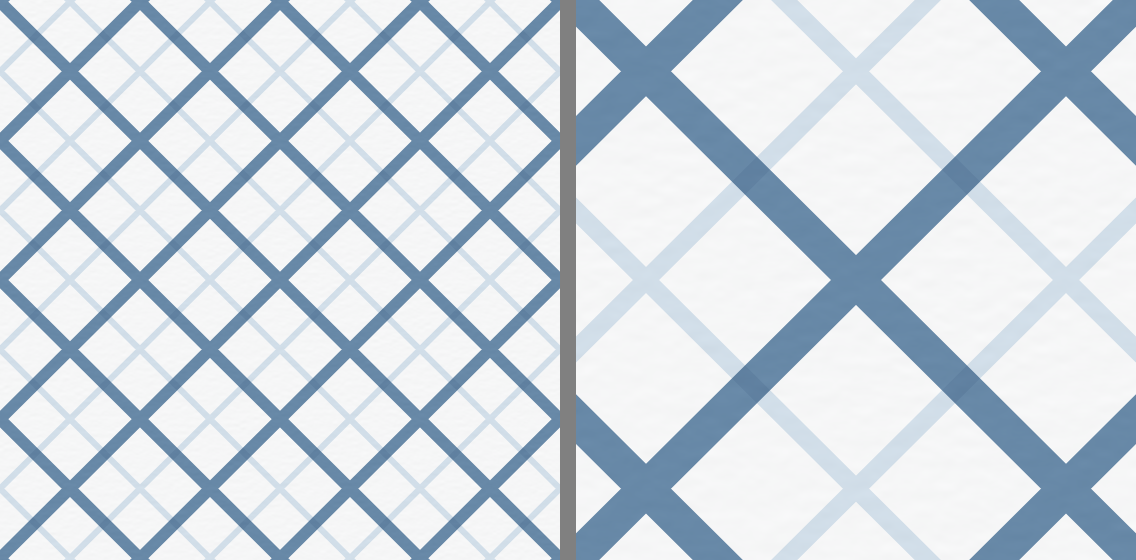
Left: the whole. Right: its middle third, enlarged.
A three.js fragment shader for this pattern:

```glsl
varying vec2 vUv;

float hash(vec2 p) {
  return fract(sin(dot(p, vec2(127.1, 311.7))) * 43758.5453);
}

float valueNoise(vec2 p) {
  vec2 cell = floor(p);
  vec2 f = fract(p);
  f = f * f * (3.0 - 2.0 * f);
  float low = mix(hash(cell), hash(cell + vec2(1.0, 0.0)), f.x);
  float high = mix(hash(cell + vec2(0.0, 1.0)), hash(cell + vec2(1.0, 1.0)), f.x);
  return mix(low, high, f.y);
}

float paperHeight(vec2 p) {
  float height = 0.0;
  float amplitude = 0.5;
  for (int i = 0; i < 3; i++) {
    height += amplitude * valueNoise(p);
    p = p * 1.9 + vec2(17.3, 5.1);
    amplitude *= 0.5;
  }
  return height;
}

// Relief lit from the upper left, with grain stretched sideways
float paperRelief(vec2 uv, vec2 grain) {
  vec2 lightStep = vec2(-0.0008, 0.0022);
  return paperHeight((uv + lightStep) * grain) - paperHeight((uv - lightStep) * grain);
}

// Coverage of two crossing families of diagonal bands
float lattice(vec2 p, vec2 period, float offset, float halfWidth, float blur) {
  vec2 q = p / period;
  vec2 diagonal = vec2(q.x + q.y, q.x - q.y) - offset;
  vec2 dist = abs(fract(diagonal + 0.5) - 0.5) / length(1.0 / period);
  return 1.0 - smoothstep(-blur, blur, min(dist.x, dist.y) - halfWidth);
}

void main() {
  vec2 period = vec2(0.25, 0.2484);
  vec3 paper = vec3(0.963, 0.965, 0.967);
  vec3 paleBlue = vec3(0.82, 0.87, 0.912);
  vec3 steelBlue = vec3(0.405, 0.535, 0.655);
  vec3 overlapBlue = vec3(0.375, 0.503, 0.628);

  vec2 p = vUv - 0.5;
  float blur = 0.6 * max(fwidth(vUv.x), fwidth(vUv.y));
  float thin = lattice(p, period, 0.5, 0.0055, blur);
  float bold = lattice(p, period, 0.0, 0.0105, blur);

  // Thin bands show faintly through the bold ones
  vec3 color = mix(paper, paleBlue, thin);
  color = mix(color, mix(steelBlue, overlapBlue, thin), bold);

  // Embossed paper grain
  color += 0.022 * paperRelief(vUv, vec2(85.0, 160.0));

  gl_FragColor = vec4(color, 1.0);
}
```
